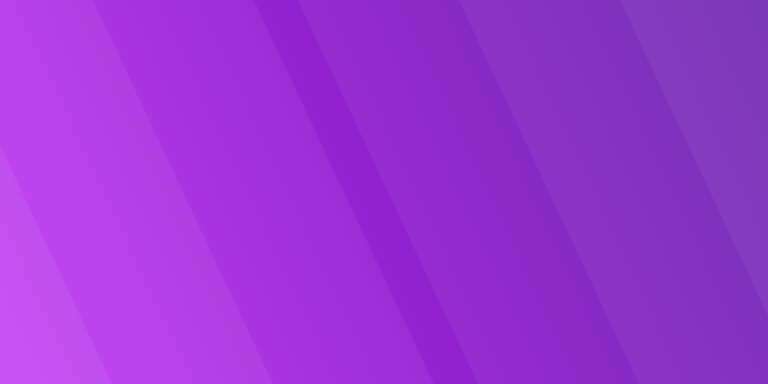
A WebGL 2 fragment shader for this background:

```glsl
#version 300 es
precision highp float;
// Purple diagonal gradient with pale translucent layers stepping away from a central stripe.

uniform vec2 u_resolution;
out vec4 fragColor;

// Violet base that runs from bright magenta through purple to deep indigo
vec3 baseGradient(float across) {
    vec3 bright = vec3(0.757, 0.196, 0.957);
    vec3 middle = vec3(0.573, 0.130, 0.816);
    vec3 deep = vec3(0.380, 0.078, 0.659);
    vec3 leftSide = mix(middle, bright, clamp(-across / 1.1875, 0.0, 1.0));
    return mix(leftSide, deep, clamp(across / 1.2815, 0.0, 1.0));
}

void main() {
    // Centred coordinates, one unit per canvas height
    vec2 p = (gl_FragCoord.xy - 0.5 * u_resolution) / u_resolution.y;
    float pixel = 1.0 / u_resolution.y;

    // Horizontal offset from the slanted axis of the central stripe
    float across = p.x + 0.469 * p.y + 0.047;
    vec3 color = baseGradient(across);

    // Each layer lightens everything beyond its pair of parallel edges
    for (int i = 0; i < 3; i++) {
        float edge = 0.0573 + 0.4193 * float(i);
        float coverage = smoothstep(-0.75 * pixel, 0.75 * pixel, 0.905 * (abs(across) - edge));
        color = mix(color, vec3(1.0), 0.055 * coverage);
    }

    fragColor = vec4(color, 1.0);
}
```
